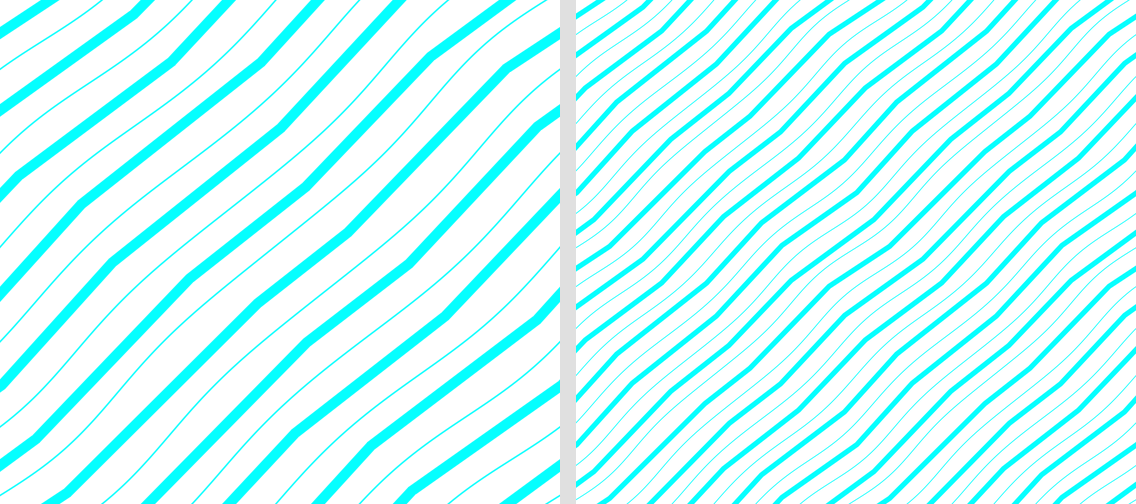
Left: one tile. Right: repeated 2 by 2.
Give the GLSL for this pattern, as a Shadertoy shader.

```glsl
// Diagonal cyan stripes on white: broad kinked bands alternating with fine curved lines.
const float TAU = 6.2831853;
const float REPEATS = 6.0;         // bands across and down the tile
const float BAND_PHASE = 0.43;
const float HAIR_PHASE = 0.95;
const float BAND_HALF = 0.0102;    // half widths, in canvas heights
const float HAIR_HALF = 0.0015;
const vec3 PAPER = vec3(1.0);
const vec3 CYAN = vec3(0.02, 1.0, 1.0);

float hash(vec2 p) {
    vec3 q = fract(vec3(p.xyx) * 0.1031);
    q += dot(q, q.yzx + 33.33);
    return fract((q.x + q.y) * q.z);
}

// Periodic sideways bend, strongest at the tile corners
float bend(vec2 uv) {
    float amount = 0.115 + 0.03 * (cos(TAU * uv.x) + cos(TAU * uv.y));
    return amount * sin(TAU * (uv.y - uv.x));
}

// Kink k of band n: x = position along the band, y = bend there.
// (n + 6, k - 2) is the same kink one tile over, so the hash wraps.
vec2 kink(float n, float k) {
    float tile = floor(n / REPEATS);
    float jitter = hash(vec2(n - REPEATS * tile, mod(k + 2.0 * tile, 4.0)) + 3.0) - 0.5;
    float along = 0.5 * k + 0.25 + 0.24 * jitter;
    float across = (n + BAND_PHASE) / REPEATS;
    return vec2(along, 1.2 * bend(0.5 * vec2(across - along, across + along)));
}

// Distance to the nearest band, a chain of straight pieces between kinks
float bandDistance(vec2 uv, float aspect) {
    float phase = REPEATS * (uv.x + uv.y);
    float along = uv.y - uv.x;
    float n = floor(phase + bend(uv) - BAND_PHASE + 0.5);
    float first = floor(2.0 * along - 0.5) - 1.0;
    float offset = 0.0, slope = 0.0;
    for (int i = 0; i < 3; i++) {
        vec2 a = kink(n, first + float(i));
        vec2 b = kink(n, first + float(i) + 1.0);
        if (along >= a.x && along < b.x) {
            slope = (b.y - a.y) / (b.x - a.x);
            offset = a.y + slope * (along - a.x);
        }
    }
    vec2 gradient = vec2((REPEATS - slope) / aspect, REPEATS + slope);
    return abs(phase + offset - n - BAND_PHASE) / length(gradient);
}

// Distance to the nearest fine line; the last of each six sits a little early
float hairDistance(vec2 uv, float pixel) {
    float phase = REPEATS * (uv.x + uv.y) + bend(uv);
    float n = floor(phase - HAIR_PHASE + 0.5);
    float early = 0.07 * step(4.5, mod(n, REPEATS));
    float gradient = length(vec2(dFdx(phase), dFdy(phase))) / pixel;
    return abs(phase - n - HAIR_PHASE + early) / gradient;
}

float stroke(float dist, float halfWidth, float pixel) {
    return 1.0 - smoothstep(halfWidth - 0.7 * pixel, halfWidth + 0.7 * pixel, dist);
}

void mainImage(out vec4 fragColor, in vec2 fragCoord) {
    vec2 uv = fragCoord / iResolution.xy;
    uv.y = 1.0 - uv.y;
    float pixel = 1.0 / iResolution.y;
    float aspect = iResolution.x / iResolution.y;
    float band = stroke(bandDistance(uv, aspect), BAND_HALF, pixel);
    float hair = stroke(hairDistance(uv, pixel), HAIR_HALF, pixel);
    fragColor = vec4(mix(PAPER, CYAN, max(band, hair)), 1.0);
}
```
